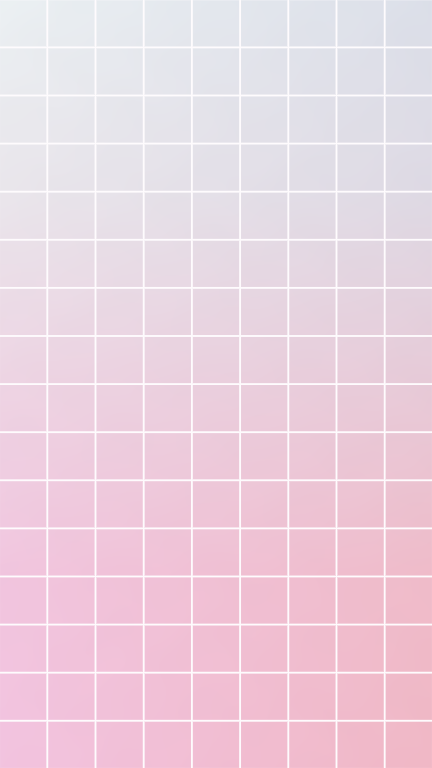
Write a WebGL 2 fragment shader that draws this background.

```glsl
#version 300 es
precision highp float;
// Thin white square grid, 9 by 16 cells, over a pale blue-grey to pink gradient.

uniform vec2 u_resolution;
out vec4 outColor;

// Lengths are fractions of the canvas width, measured from the top left.
const vec2 CELL = vec2(0.11157, 0.11134);
const vec2 FIRST_LINE = vec2(0.1095, 0.1097);
const float LINE_WIDTH = 0.0043;
const vec3 LINE_COLOR = vec3(0.995, 0.985, 0.993);
const float MOTTLE = 0.0025;

// Gradient stops, evenly spaced from top to bottom, along each side.
const int STOPS = 5;
const vec3 LEFT_SIDE[STOPS] = vec3[](
    vec3(0.920, 0.940, 0.950),
    vec3(0.915, 0.900, 0.922),
    vec3(0.930, 0.830, 0.890),
    vec3(0.945, 0.772, 0.872),
    vec3(0.950, 0.765, 0.875));
const vec3 RIGHT_SIDE[STOPS] = vec3[](
    vec3(0.860, 0.874, 0.912),
    vec3(0.870, 0.852, 0.893),
    vec3(0.905, 0.792, 0.845),
    vec3(0.937, 0.733, 0.788),
    vec3(0.940, 0.718, 0.772));

// Blend the two sides, then the neighbouring stops.
vec3 background(vec2 uv) {
    float t = clamp(uv.y, 0.0, 1.0) * float(STOPS - 1);
    int i = min(int(t), STOPS - 2);
    vec3 upper = mix(LEFT_SIDE[i], RIGHT_SIDE[i], uv.x);
    vec3 lower = mix(LEFT_SIDE[i + 1], RIGHT_SIDE[i + 1], uv.x);
    return mix(upper, lower, t - float(i));
}

// Faint uneven tint from layered sines.
float mottle(vec2 p) {
    float wave = sin(p.x * 23.0 + 2.0 * sin(p.y * 17.0));
    wave += sin(p.y * 41.0 + 1.5 * sin(p.x * 29.0));
    return 0.5 * wave;
}

// Antialiased coverage of the nearest vertical and horizontal lines.
float gridLines(vec2 p, float pixel) {
    vec2 fromLine = abs(fract((p - FIRST_LINE) / CELL + 0.5) - 0.5) * CELL;
    vec2 coverage = clamp((0.5 * LINE_WIDTH - fromLine) / pixel + 0.5, 0.0, 1.0);
    return max(coverage.x, coverage.y);
}

void main() {
    vec2 uv = gl_FragCoord.xy / u_resolution;
    uv.y = 1.0 - uv.y;
    float pixel = 1.0 / u_resolution.x;
    vec2 p = uv * u_resolution * pixel;

    vec3 color = background(uv) + MOTTLE * mottle(p);
    color = mix(color, LINE_COLOR, gridLines(p, pixel));
    outColor = vec4(color, 1.0);
}
```
